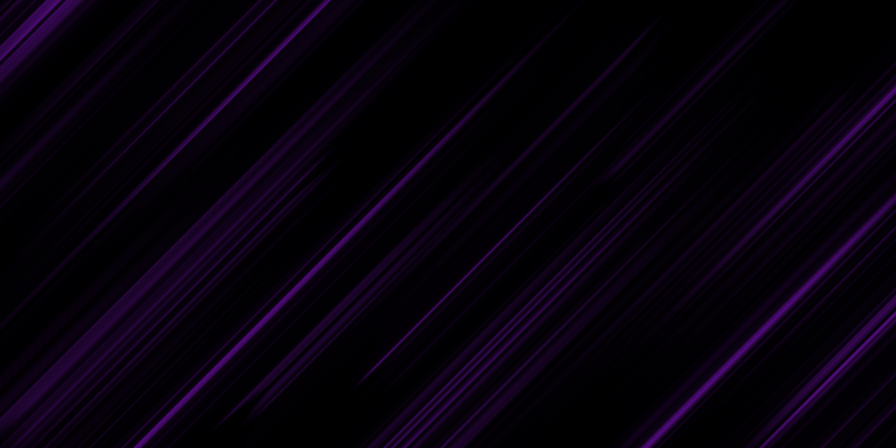
This background is drawn by a Shadertoy shader. Its source:

```glsl
#define BUNDLES 28
#define ANGLE 0.785
#define LINE_FREQ 155.0
#define MIN_WIDTH 0.02
#define MAX_WIDTH 0.048
#define MIN_REACH 0.4
#define MAX_REACH 0.95
#define RAGGED 0.16
#define HAZE 0.045
#define GAIN 1.4
#define VIOLET vec3(0.66, 0.09, 1.0)
#define NIGHT vec3(0.0, 0.0, 0.005)

float hash(float n) {
    return fract(sin(n * 12.9898 + 4.137) * 43758.547);
}

float noise(float x) {
    float cell = floor(x);
    float f = fract(x);
    return mix(hash(cell), hash(cell + 1.0), f * f * (3.0 - 2.0 * f));
}

// Thin parallel lines of uneven strength, with a little haze between them
float fineLines(float across, float seed) {
    float thin = pow(noise(across * LINE_FREQ + seed), 3.4);
    float groups = 0.4 + 0.85 * noise(across * LINE_FREQ * 0.31 + seed * 1.7);
    return thin * groups + HAZE;
}

// One bundle: soft across, long fade at its tail, short fade at its head
float bundle(float along, float across, float id) {
    float seed = 17.0 + id * 41.0;
    float lane = mix(-0.74, 1.42, (id + 0.15 + 0.7 * hash(seed)) / float(BUNDLES));
    float width = mix(MIN_WIDTH, MAX_WIDTH, hash(seed + 1.0));
    float offset = (across - lane) / width;

    // Visible span of this lane on a canvas two units wide and one high
    float nearEnd = abs(lane);
    float farEnd = min(lane + 1.414, 2.828 - lane);
    float middle = mix(nearEnd, farEnd, hash(seed + 2.0));
    float reach = mix(MIN_REACH, MAX_REACH, hash(seed + 3.0));
    float heading = hash(seed + 4.0) < 0.6 ? 1.0 : -1.0;

    float shift = RAGGED * (noise(across * 75.0 + seed) - 0.5);
    float t = heading * (along - middle + shift) / reach;
    float ends = smoothstep(-1.0, 0.3, t) * (1.0 - smoothstep(0.8, 1.0, t));

    // Golden-ratio steps spread strong and weak bundles evenly
    float strength = fract(id * 0.618 + 0.35);
    strength = mix(0.12, 1.0, strength * strength);
    return strength * ends * exp(-offset * offset) * fineLines(across, seed);
}

void mainImage(out vec4 fragColor, in vec2 fragCoord) {
    vec2 p = fragCoord / iResolution.y;
    vec2 dir = vec2(cos(ANGLE), sin(ANGLE));
    float along = dot(p, dir);
    float across = dot(p, vec2(dir.y, -dir.x));

    float light = 0.0;
    for (int i = 0; i < BUNDLES; i++) {
        light += bundle(along, across, float(i));
    }

    // Soft shoulder keeps overlapping bundles from clipping
    light = 0.7 * (1.0 - exp(-GAIN * light / 0.7));
    fragColor = vec4(NIGHT + VIOLET * light, 1.0);
}
```
